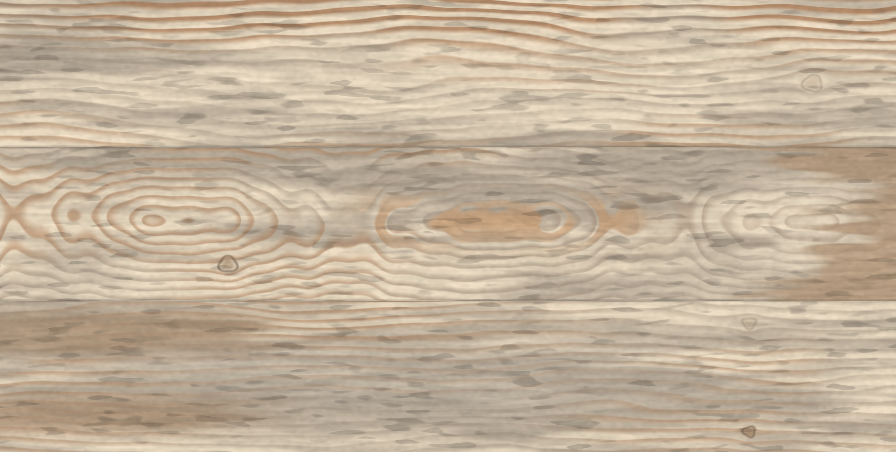
A Shadertoy shader for this texture:

```glsl
// Three weathered pine planks with horizontal grain, knots and faded stains.

vec3 hash3(vec2 c) {
    vec3 q = fract(c.xyx * vec3(0.1031, 0.1030, 0.0973));
    q += dot(q, q.yxz + 33.33);
    return fract((q.xxy + q.yzz) * q.zyx);
}

// Smooth cellular noise: random cell values blended by distance to their points.
float cells(vec2 p) {
    vec2 id = floor(p), f = p - id;
    float sum = 0.0, total = 0.0;
    for (int j = -1; j <= 1; j++)
    for (int i = -1; i <= 1; i++) {
        vec2 o = vec2(i, j);
        vec3 h = hash3(id + o + 50.0);
        vec2 d = o + h.xy - f;
        float w = exp(-5.0 * dot(d, d));
        sum += w * h.z;
        total += w;
    }
    return sum / total;
}

// Layered sines that bend the grain.
float sway(vec2 p) {
    float s = 0.0, amp = 0.5, freq = 3.0;
    for (int i = 0; i < 5; i++) {
        float k = float(i);
        s += amp * sin(freq * p.x + 1.7 * k + 2.0 * sin(p.y * freq * 0.8 + k));
        amp *= 0.62;
        freq *= 1.9;
    }
    return s;
}

// Soft box in x and y, used to place stains.
float patchMask(vec2 p, vec2 center, vec2 halfSize, vec2 soft) {
    vec2 m = 1.0 - smoothstep(halfSize - soft, halfSize + soft, abs(p - center));
    return m.x * m.y;
}

void mainImage(out vec4 fragColor, in vec2 fragCoord) {
    vec2 p = fragCoord / iResolution.y;
    p.x *= 1.985 * iResolution.y / iResolution.x;
    float px = 1.0 / iResolution.y;
    float plank = step(0.335, p.y) + step(0.675, p.y);
    vec2 q = p + vec2(7.3, 3.1) * plank;

    // Knots: xy position, z radius; the grain flows around them
    vec3 knots[4] = vec3[4](vec3(0.505, 0.415, 0.017), vec3(1.80, 0.815, 0.018),
                            vec3(1.66, 0.045, 0.011), vec3(1.66, 0.285, 0.012));
    float y = p.y, knotRim = 0.0, knotCore = 0.0;
    for (int i = 0; i < 4; i++) {
        vec2 d = (p - knots[i].xy) * vec2(0.85, 1.0);
        float r = knots[i].z, len = length(d) + 0.002 * sin(3.0 * atan(d.y, d.x) + float(i));
        y -= d.y * 1.5 * r * r / (dot(d, d) + r * r);
        float faint = i % 2 == 0 ? 1.0 : 0.4;
        knotRim = max(knotRim, faint * (1.0 - smoothstep(0.0, 0.005, abs(len - r))));
        knotCore = max(knotCore, faint * (1.0 - smoothstep(0.3 * r, r, len)));
    }

    // Streaks of tone along the grain
    float broad = cells(q * vec2(1.6, 13.0));
    float fine = cells(q * vec2(5.0, 48.0) + 9.0);
    float streak = 0.6 * broad + 0.4 * fine;

    // Growth rings, each plank cut differently
    float ring, strength;
    float dy = y - 0.51;
    if (plank > 1.5) {
        float arch = exp(-8.0 * (p.x - 0.8) * (p.x - 0.8));
        ring = 40.0 * (y - 0.035 * arch * tanh(12.0 * (y - 0.84)) + 0.017 * sway(q));
        strength = 0.42 + 0.5 * smoothstep(0.86, 0.98, y);
    } else if (plank > 0.5) {
        float depth = 0.055 + 0.045 * cos(9.0 * (p.x - 0.75))
                    + 0.008 * sin(34.0 * p.x) + 0.005 * sin(71.0 * p.x);
        ring = 47.0 * (length(vec2(dy, depth)) + 0.005 * sway(q));
        strength = 0.5;
    } else {
        ring = 44.0 * (y + 0.012 * sway(q));
        strength = 0.45;
    }
    ring += 1.3 * cells(q * vec2(2.5, 11.0) + 4.0);
    float edge = clamp(1.5 * fwidth(ring), 0.15, 0.5);
    float t = fract(ring);
    float late = smoothstep(0.3, 1.0 - edge, t) * (1.0 - smoothstep(1.0 - edge, 1.0, t));
    float vary = cells(q * vec2(2.2, 8.0) + 21.0);
    late *= strength * (0.4 + 1.2 * vary);

    // Bare wood, then darker late wood
    vec3 col = mix(vec3(0.70, 0.65, 0.58), vec3(0.89, 0.83, 0.735),
                   smoothstep(0.2, 0.7, streak));
    vec3 lateColor = mix(vec3(0.56, 0.50, 0.44), vec3(0.67, 0.51, 0.38),
                         smoothstep(0.25, 0.6, vary));
    col = mix(col, lateColor, clamp(late, 0.0, 0.9));

    // Orange heartwood in the middle plank
    float heart = step(0.5, plank) * step(plank, 1.5) * exp(-dy * dy / 0.0028)
                * smoothstep(0.72, 0.88, p.x) * (1.0 - smoothstep(1.3, 1.55, p.x));
    float figure = sin(ring * 3.1416) + 3.0 * (cells(vec2(abs(p.x - 1.1) * 9.0, p.y * 24.0)) - 0.45);
    col = mix(col, vec3(0.77, 0.61, 0.46), 0.8 * heart * smoothstep(-0.1, 0.5, figure));

    // Stains with ragged ends
    vec2 rag = p + vec2(0.3 * (fine - 0.5) + 0.25 * (broad - 0.5), 0.03 * (broad - 0.5));
    float middle = step(0.5, plank) * step(plank, 1.5);
    float stainEdge = 1.88 - 0.28 * smoothstep(0.06, 0.16, abs(dy + 0.01));
    float sideStain = middle * smoothstep(stainEdge - 0.04, stainEdge + 0.06, rag.x);
    float tip = middle * patchMask(rag, vec2(1.76, 0.51), vec2(0.12, 0.10), vec2(0.08, 0.03));
    float lowStain = max(patchMask(rag, vec2(0.1, 0.255), vec2(0.48, 0.045), vec2(0.14, 0.02)),
                         patchMask(rag, vec2(0.1, 0.075), vec2(0.42, 0.035), vec2(0.14, 0.02)));
    float grayStain = patchMask(rag, vec2(0.95, 0.16), vec2(0.65, 0.07), vec2(0.2, 0.04));
    col = mix(col, vec3(0.91, 0.85, 0.76), 0.5 * tip * (1.0 - late));
    col = mix(col, vec3(0.67, 0.56, 0.45), 0.75 * sideStain);
    col = mix(col, vec3(0.64, 0.54, 0.44), 0.75 * lowStain * (1.0 - step(0.5, plank)));
    col = mix(col, vec3(0.68, 0.64, 0.585), 0.55 * grayStain);

    // Knots, fibres, pores and seams
    col = mix(col, vec3(0.64, 0.53, 0.42), 0.6 * knotCore);
    col = mix(col, vec3(0.45, 0.38, 0.31), 0.6 * knotRim);
    col *= 1.0 + 0.11 * (cells(q * vec2(14.0, 130.0)) - 0.5);
    col *= 1.0 + 0.06 * (cells(q * vec2(90.0, 150.0)) - 0.5);
    col *= 1.0 - 0.14 * smoothstep(0.7, 0.9, cells(q * vec2(22.0, 105.0) + 31.0));
    float seam = min(abs(p.y - 0.335), abs(p.y - 0.675));
    col *= 1.0 - 0.13 * (1.0 - smoothstep(0.001, 0.003 + px, seam));
    fragColor = vec4(col, 1.0);
}
```
